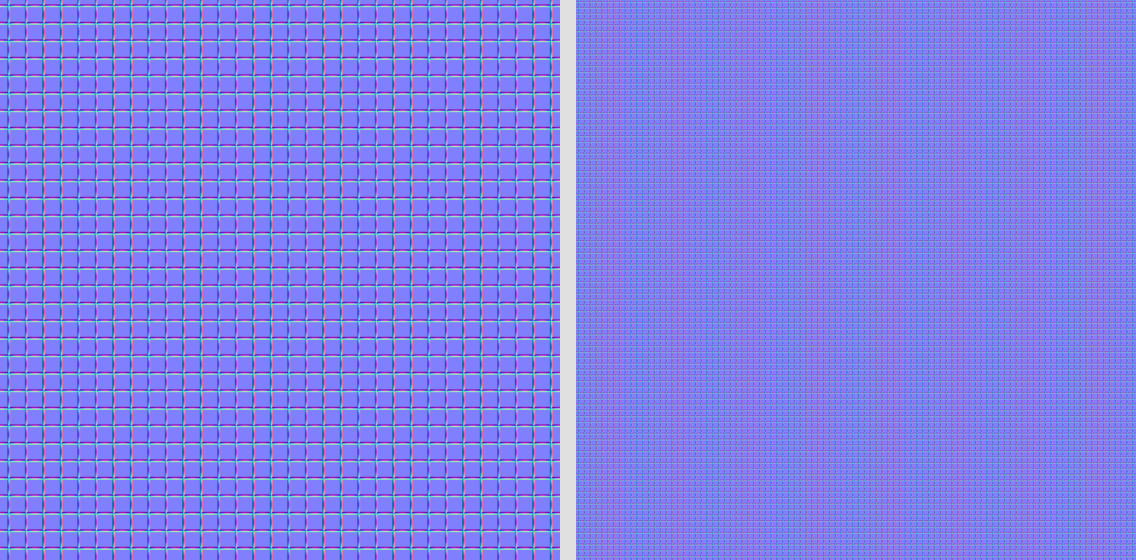
Left: one tile. Right: repeated 3 by 3.
Give the GLSL for this texture map, as a Shadertoy shader.

```glsl
// Tangent-space normal map of a square mesh of rippled wires on a flat sheet.

const float TAU = 6.28318531;
const float REPEATS = 32.0;                  // whole cells across and down
const vec2 WIRE_OFFSET = vec2(0.5, 0.6667);  // first crossing, in cells
const float WIRE_RADIUS = 0.083;             // in cells
const float SIDE_STEEPNESS = 3.0;            // 1 is a round wire
const float RIPPLE_SLOPE = 0.75;             // steepest tilt along a wire
const int SAMPLES = 5;                       // per axis, for smooth edges

// Tilt along a wire: it falls between crossings and rises through them.
float rippleSlope(float along, float steepest) {
    return steepest * cos(TAU * along);
}

// Normal of a wire as (along, across, up); side runs from -1 to 1.
vec3 wireNormal(float side, float slope, float steepness) {
    float up = sqrt(max(1.0 - side * side, 0.0));
    return normalize(vec3(-slope * up, steepness * side, up));
}

// Surface normal at a point measured in cells; the higher wire covers the other.
vec3 meshNormal(vec2 p, float radius) {
    vec2 side = (p - round(p)) / radius;
    vec2 reach = abs(side);
    if (min(reach.x, reach.y) >= 1.0)
        return vec3(0.0, 0.0, 1.0);
    if (reach.y < reach.x)
        return wireNormal(side.y, rippleSlope(p.x, RIPPLE_SLOPE), SIDE_STEEPNESS);
    return wireNormal(side.x, rippleSlope(p.y, RIPPLE_SLOPE), SIDE_STEEPNESS).yxz;
}

// Green points down the canvas.
vec3 encodeNormal(vec3 n) {
    return 0.5 + 0.5 * n * vec3(1.0, -1.0, 1.0);
}

void mainImage(out vec4 fragColor, in vec2 fragCoord) {
    vec3 sum = vec3(0.0);
    for (int y = 0; y < SAMPLES; y++) {
        for (int x = 0; x < SAMPLES; x++) {
            vec2 shift = (vec2(x, y) + 0.5) / float(SAMPLES) - 0.5;
            vec2 uv = (fragCoord + shift) / iResolution.xy;
            vec2 p = uv * REPEATS - WIRE_OFFSET;
            sum += encodeNormal(meshNormal(p, WIRE_RADIUS));
        }
    }
    fragColor = vec4(sum / float(SAMPLES * SAMPLES), 1.0);
}
```
